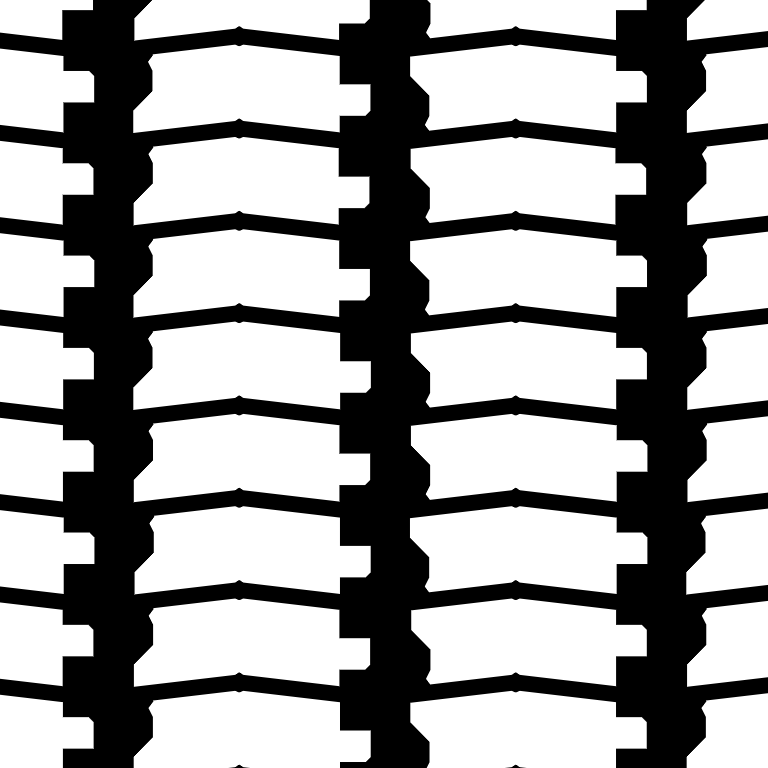
Give the GLSL for this pattern, as a Shadertoy shader.

```glsl
// Layout in percent of the canvas height
#define PITCH vec2(36.0, 12.02)
#define FIRST_PEAK vec2(31.15, 4.71)
#define GROOVE_SLOPE 0.118
#define GROOVE_HALF 1.04
#define LEFT_EDGE -13.7
#define RIGHT_EDGE 13.05
#define TAB_END 17.05
#define MIRROR_SUM 14.9
#define JITTER 0.2
#define RUBBER vec3(1.0)
#define GAP vec3(0.0)

float hash(vec2 p) {
    return fract(sin(dot(p, vec2(127.1, 311.7))) * 43758.5453);
}

float ramp(float a, float b, float v) {
    return clamp((v - a) / (b - a), 0.0, 1.0);
}

// Jagged left side: a slanted shoulder followed by a small nick
float leftProfile(float v) {
    return LEFT_EDGE + 2.5 * ramp(5.2, 7.75, v)
                     - 0.55 * ramp(10.4, 11.5, v)
                     + 0.6 * ramp(11.6, 12.4, v);
}

// Right-hand tab with one chamfered corner
float tabDistance(float x, float v) {
    vec2 q = vec2(x - TAB_END, v - 8.32);
    float box = max(q.x, abs(q.y) - 2.05);
    float chamfer = (q.x + q.y - 2.05 + 0.65) * 0.7071;
    return max(box, chamfer);
}

// Signed distance to the tread blocks, negative inside
float treadDistance(vec2 p) {
    p -= FIRST_PEAK;
    float column = floor(p.x / PITCH.x + 0.5);
    float x = p.x - column * PITCH.x;

    // Rows follow the chevron grooves
    float rise = GROOVE_SLOPE * abs(x);
    float row = floor((p.y - rise) / PITCH.y);
    float s = p.y - rise - row * PITCH.y;
    float v = s + rise;

    // Neighbouring columns are mirrored vertically
    bool even = mod(column, 2.0) < 0.5;
    float flipped = MIRROR_SUM - v;
    float sideV = even ? flipped : v;
    float tabV = even ? v : flipped;

    // Slight unevenness from block to block
    vec2 cell = vec2(column, row);
    float leftShift = JITTER * (hash(cell) - 0.5);
    float rightShift = JITTER * (hash(cell + 17.3) - 0.5);

    float left = leftProfile(sideV) + leftShift - x;
    float right = min(x - RIGHT_EDGE - rightShift,
                      tabDistance(x - rightShift, tabV));

    // Grooves bulge a little at the peak
    float halfWidth = GROOVE_HALF + 0.25 * (1.0 - smoothstep(0.0, 0.6, abs(x)));
    float groove = halfWidth - min(s, PITCH.y - s);

    return max(max(left, right), groove);
}

void mainImage(out vec4 fragColor, in vec2 fragCoord) {
    float pixel = 100.0 / iResolution.y;
    vec2 p = fragCoord * pixel;
    p.y = 100.0 - p.y;
    float coverage = clamp(0.5 - treadDistance(p) / pixel, 0.0, 1.0);
    fragColor = vec4(mix(GAP, RUBBER, coverage), 1.0);
}
```
